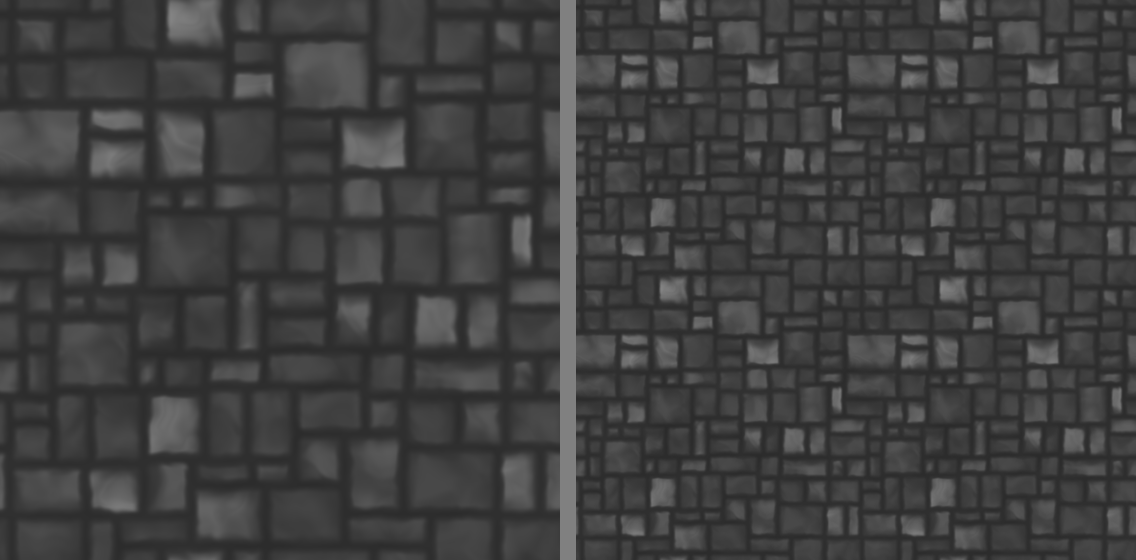
Left: one tile. Right: repeated 2 by 2.
Give the GLSL for this texture map, as a Shadertoy shader.

```glsl
// Dark wall of irregular, softly worn rectangular stones that tiles seamlessly.
// Interlocking rectangles come from jittered lines on a wrapped grid, some split
// in two; each gets a cloudy, uneven highlight from wrapping gradient noise.

#define GRID vec2(8.0, 10.0)   // stones across and up, both even
#define JITTER 0.35            // shift of the joints, in grid cells
#define SPLIT_SHARE 0.4        // share of large stones cut in two
#define JOINT 0.0045           // half width of a joint
#define CORNER 0.012           // corner radius of a stone
#define WOBBLE 0.004           // waviness of the outlines
#define MORTAR_TONE 0.180
#define STONE_TONE 0.212
#define HIGHLIGHT 0.19         // strength of the brightest stones
#define CLOUD_FREQ 14.0

// Integer hash giving two values in 0..1.
vec2 hash2(vec2 cell, uint seed) {
    uvec2 v = uvec2(cell) + uvec2(seed * 131u, seed * 57u);
    v = v * 1664525u + 1013904223u;
    v.x += v.y * 1664525u;
    v.y += v.x * 1664525u;
    v ^= v >> 16u;
    v.x += v.y * 1664525u;
    v.y += v.x * 1664525u;
    v ^= v >> 16u;
    return vec2(v & 65535u) / 65535.0;
}

float cornerSlope(vec2 cell, vec2 offset, float period) {
    float angle = 6.2832 * hash2(mod(cell, period), 7u).x;
    return dot(vec2(cos(angle), sin(angle)), offset);
}

// Gradient noise, about -1..1, repeating after a whole period.
float noise(vec2 p, float period) {
    vec2 i = floor(p), f = p - i;
    vec2 u = f * f * f * (f * (f * 6.0 - 15.0) + 10.0);
    vec2 e = vec2(1.0, 0.0);
    float low = mix(cornerSlope(i, f, period), cornerSlope(i + e, f - e, period), u.x);
    float high = mix(cornerSlope(i + e.yx, f - e.yx, period),
                     cornerSlope(i + 1.0, f - 1.0, period), u.x);
    return 1.5 * mix(low, high, u.y);
}

float joint(vec2 vertex) {
    return JITTER * (2.0 * hash2(mod(vertex, GRID), 1u).x - 1.0);
}

// Rectangle (low xy, high xy) of one stone: joints alternate between
// vertical and horizontal from grid vertex to grid vertex.
vec4 stoneRect(vec2 c) {
    float a = joint(c), b = joint(c + vec2(1, 0));
    float d = joint(c + vec2(0, 1)), e = joint(c + 1.0);
    vec4 shift = mod(c.x + c.y, 2.0) < 0.5 ? vec4(a, b, e, d) : vec4(d, a, b, e);
    return vec4(c, c + 1.0) + shift;
}

// Ramp that rises slowly and drops fast, like the edge of a brush stroke.
float strokeRamp(float x) {
    float f = fract(x);
    return f * (1.0 - smoothstep(0.75, 1.0, f));
}

void mainImage(out vec4 fragColor, in vec2 fragCoord) {
    vec2 uv = fragCoord / iResolution.xy;

    // Worn outlines: bend the plane a little
    vec2 bend = vec2(noise(uv * 18.0, 18.0), noise(uv * 18.0 + 9.5, 18.0));
    vec2 chip = vec2(noise(uv * 56.0, 56.0), noise(uv * 56.0 + 31.5, 56.0));
    vec2 p = uv + WOBBLE * (0.7 * bend + 0.25 * chip);

    // Find the stone that holds this point
    vec2 g = p * GRID, home = floor(g), id = home;
    vec4 rect = vec4(home, home + 1.0);
    for (int y = -1; y <= 1; y++)
    for (int x = -1; x <= 1; x++) {
        vec2 c = home + vec2(x, y);
        vec4 r = stoneRect(c);
        if (all(greaterThanEqual(g, r.xy)) && all(lessThan(g, r.zw))) {
            rect = r;
            id = c;
        }
    }
    id = mod(id, GRID);
    vec4 inset = vec4(g - rect.xy, rect.zw - g) / GRID.xyxy;

    // Cut some large stones across their longer side
    vec2 size = inset.xy + inset.zw, cut = hash2(id, 6u);
    int axis = size.x > size.y ? 0 : 1;
    uint part = 0u;
    if (size[axis] > 0.115 && cut.x < SPLIT_SHARE) {
        float along = inset[axis] - size[axis] * mix(0.38, 0.62, cut.y);
        part = along < 0.0 ? 10u : 20u;
        inset[along < 0.0 ? axis + 2 : axis] = abs(along);
    }
    inset -= JOINT;

    // Depth inside the rounded stone
    vec2 side = CORNER - min(inset.xy, inset.zw);
    float depth = CORNER - length(max(side, 0.0)) - min(max(side.x, side.y), 0.0);

    // Cloudy tone, shifted per stone so that neighbours differ
    vec2 look = hash2(id, part + 2u), shift = CLOUD_FREQ * hash2(id, part + 3u);
    vec2 q = uv * CLOUD_FREQ + shift + 0.3 * bend;
    float cloud = noise(q, CLOUD_FREQ);
    float detail = noise(q * 2.0 + 0.5 * cloud, CLOUD_FREQ * 2.0);
    float stroke = strokeRamp(0.9 * noise(q + 7.3, CLOUD_FREQ) + 0.15 * detail + look.y);

    // Highlight with a different softness on each side
    vec4 soft = vec4(hash2(id, part + 4u), hash2(id, part + 5u));
    vec4 reach = mix(vec4(0.012), vec4(0.045), soft * soft);
    vec4 rise = smoothstep(vec4(0.0), reach, inset + 0.005 * (cloud + detail));
    float glow = rise.x * rise.y * rise.z * rise.w;
    float strength = 0.04 + HIGHLIGHT * pow(look.x, 3.5);
    glow *= strength * (0.8 + 0.5 * cloud + 0.15 * detail + 0.2 * stroke);

    // Blend stone and mortar, then add broad stains
    float body = smoothstep(-0.005, 0.012, depth);
    float stone = STONE_TONE + 0.026 * look.y + 0.018 * cloud + 0.006 * detail + glow;
    float mortar = MORTAR_TONE + 0.008 * bend.x;
    float tone = mix(mortar, stone, body) + 0.014 * noise(uv * 4.0, 4.0);
    fragColor = vec4(vec3(tone), 1.0);
}
```
